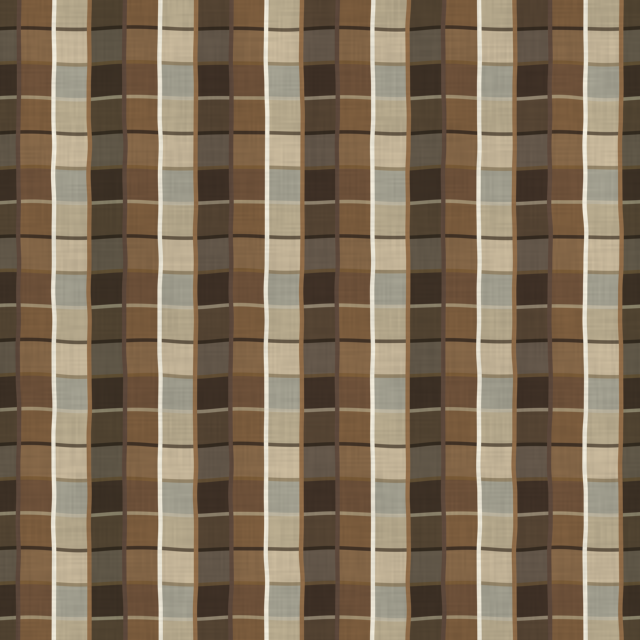
Give the GLSL for this pattern, as a WebGL 1 fragment shader.

```glsl
precision highp float;
// Woven plaid cloth: three broad warp stripes and three weft bands, each led
// by a thin line. Both directions share one six-band layout; slight warping,
// thread grain and soft shading give the look of real fabric.

uniform vec2 u_resolution;

// Layout: repeats across and down, offset of the first repeat from top left
const vec2 REPEATS = vec2(6.02, 6.15);
const vec2 START = vec2(0.0807, 0.3672);
const vec2 LINE_WIDTH = vec2(0.041, 0.034);

// Wear
const float BOW = 0.009;
const float WOBBLE = 0.018;
const float GRAIN = 0.055;
const float SHADING = 0.045;

// Thin warp lines
const vec3 WHITE_LINE = vec3(0.91, 0.89, 0.83);
const vec3 TAN_LINE = vec3(0.56, 0.42, 0.28);
const vec3 MAUVE_LINE = vec3(0.36, 0.28, 0.23);

// Cream warp: its colour under each weft
const vec3 CREAM_SHADOW = vec3(0.39, 0.34, 0.27);
const vec3 CREAM_LIGHT = vec3(0.76, 0.70, 0.59);
const vec3 CREAM_OLIVE = vec3(0.57, 0.51, 0.40);
const vec3 CREAM_GREY = vec3(0.62, 0.61, 0.55);
const vec3 CREAM_PALE = vec3(0.72, 0.69, 0.61);
const vec3 CREAM_MID = vec3(0.70, 0.65, 0.54);

// Dark warp
const vec3 DARK_SHADOW = vec3(0.20, 0.16, 0.12);
const vec3 DARK_LIGHT = vec3(0.385, 0.335, 0.285);
const vec3 DARK_OLIVE = vec3(0.38, 0.30, 0.20);
const vec3 DARK_DEEP = vec3(0.24, 0.185, 0.145);
const vec3 DARK_PALE = vec3(0.55, 0.50, 0.42);
const vec3 DARK_MID = vec3(0.325, 0.26, 0.195);

// Brown warp
const vec3 BROWN_SHADOW = vec3(0.25, 0.19, 0.14);
const vec3 BROWN_LIGHT = vec3(0.51, 0.395, 0.275);
const vec3 BROWN_OLIVE = vec3(0.47, 0.35, 0.21);
const vec3 BROWN_DEEP = vec3(0.42, 0.31, 0.22);
const vec3 BROWN_PALE = vec3(0.62, 0.55, 0.43);
const vec3 BROWN_MID = vec3(0.475, 0.355, 0.235);

const float TAU = 6.2832;

float hash(vec2 p) {
  return fract(sin(dot(p, vec2(127.1, 311.7))) * 43758.5453);
}

float noise(vec2 p) {
  vec2 i = floor(p);
  vec2 f = fract(p);
  f = f * f * (3.0 - 2.0 * f);
  return mix(mix(hash(i), hash(i + vec2(1.0, 0.0)), f.x),
             mix(hash(i + vec2(0.0, 1.0)), hash(i + 1.0), f.x), f.y);
}

// Three line-and-field pairs, each a third of the repeat
vec3 bands(float x, float width, float blur, vec3 lineA, vec3 fieldA,
           vec3 lineB, vec3 fieldB, vec3 lineC, vec3 fieldC) {
  vec3 first = vec3(0.0, 1.0, 2.0) / 3.0;
  vec3 last = first + width;
  vec3 begin = smoothstep(first - blur, first + blur, vec3(x));
  vec3 end = smoothstep(last - blur, last + blur, vec3(x));
  vec3 c = mix(fieldC, lineA, begin.x);
  c = mix(c, fieldA, end.x);
  c = mix(c, lineB, begin.y);
  c = mix(c, fieldB, end.y);
  c = mix(c, lineC, begin.z);
  c = mix(c, fieldC, end.z);
  return mix(c, lineA, smoothstep(1.0 - blur, 1.0 + blur, x));
}

void main() {
  vec2 p = gl_FragCoord.xy / u_resolution;
  p.y = 1.0 - p.y;
  vec2 blur = 0.8 * REPEATS / u_resolution;

  // Repeat coordinates, with bowed wefts and uneven warps
  vec2 q = (p - START) * REPEATS;
  vec2 wobble = vec2(noise(p * vec2(9.0, 22.0)), noise(p * vec2(16.0, 7.0) + 40.0));
  q.y -= BOW * sin(TAU * q.x);
  q += WOBBLE * (wobble - 0.5);
  vec2 cell = floor(q);
  vec2 f = fract(q);

  // Colour of each warp stripe at this weft
  vec3 cream = bands(f.y, LINE_WIDTH.y, blur.y, CREAM_SHADOW, CREAM_LIGHT,
                     CREAM_OLIVE, CREAM_GREY, CREAM_PALE, CREAM_MID);
  vec3 dark = bands(f.y, LINE_WIDTH.y, blur.y, DARK_SHADOW, DARK_LIGHT,
                    DARK_OLIVE, DARK_DEEP, DARK_PALE, DARK_MID);
  vec3 brown = bands(f.y, LINE_WIDTH.y, blur.y, BROWN_SHADOW, BROWN_LIGHT,
                     BROWN_OLIVE, BROWN_DEEP, BROWN_PALE, BROWN_MID);

  // Some dark stripes lean towards olive
  dark *= mix(vec3(1.0), vec3(0.95, 1.0, 0.96), hash(vec2(cell.x, 5.0)));

  vec3 color = bands(f.x, LINE_WIDTH.x, blur.x, WHITE_LINE, cream,
                     TAN_LINE, dark, MAUVE_LINE, brown);

  // Thread grain and soft uneven shading
  float threads = noise(p * vec2(300.0, 24.0)) + noise(p * vec2(24.0, 300.0) + 70.0) - 1.0;
  float shade = noise(p * vec2(14.0, 5.0) + 20.0) - 0.5;
  color *= 1.0 + GRAIN * threads + SHADING * shade;

  gl_FragColor = vec4(color, 1.0);
}
```
